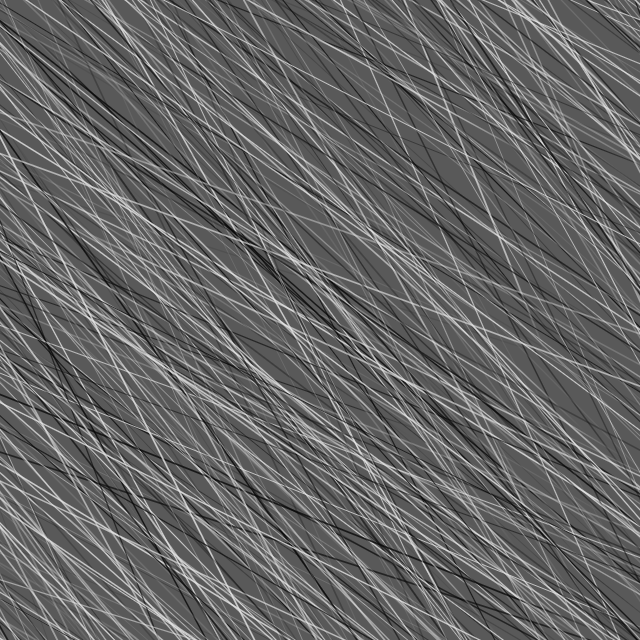
Give the GLSL for this texture, as a Shadertoy shader.

```glsl
// Draws dark grey metal covered with long, fine, slanting light and dark scratches.

const int LAYER_COUNT = 46;
const float LANE_WIDTH = 0.145;
const float LANE_MARGIN = 0.03;
const float BASE_GREY = 0.348;
const float LIGHT_GREY = 0.90;
const float DARK_GREY = 0.03;
const float LIGHT_SHARE = 0.68;
const float MEAN_ANGLE = 0.77;
const float ANGLE_SPREAD = 0.44;
const vec2 HALF_WIDTH_RANGE = vec2(0.0006, 0.0014);
const vec2 HALF_LENGTH_RANGE = vec2(0.6, 1.3);
const vec2 STRENGTH_RANGE = vec2(0.08, 0.82);

// Four random values for one cell
vec4 hash4(vec2 cell) {
    vec4 p = fract(cell.xyxy * vec4(0.1031, 0.1030, 0.0973, 0.1099));
    p += dot(p, p.wzxy + 33.33);
    return fract((p.xxyz + p.yzzw) * p.zywx);
}

// Scattered layer angles, crowded around the mean direction
float layerAngle(float layer) {
    float side = 2.0 * fract(layer * 0.618034 + 0.3) - 1.0;
    return MEAN_ANGLE + ANGLE_SPREAD * side * mix(0.5, 1.0, abs(side));
}

// Coverage of a stroke with smooth sides
float strokeCover(float across, float halfWidth, float pixel) {
    return clamp((halfWidth - abs(across)) / pixel + 0.5, 0.0, 1.0);
}

// Lays one family of nearly parallel scratches, one to a lane, over the grey
float addScratches(float grey, vec2 point, float layer, float pixel) {
    float angle = layerAngle(layer);
    vec2 along = vec2(cos(angle), -sin(angle));
    float reach = dot(point, along);
    float lanePos = dot(point, vec2(-along.y, along.x)) / LANE_WIDTH + hash4(vec2(layer, 7.0)).x;
    float lane = floor(lanePos);

    // A slight tilt from one side of the lane to the other
    vec4 place = hash4(vec2(lane + 61.0, layer + 3.0));
    vec2 sides = mix(vec2(LANE_MARGIN), vec2(1.0 - LANE_MARGIN), place.xy);
    float center = mix(sides.x, sides.y, clamp(reach / 1.5 + 0.5, 0.0, 1.0));
    float across = (lanePos - lane - center) * LANE_WIDTH;
    if (abs(across) > HALF_WIDTH_RANGE.y + pixel) return grey;

    // Width, length, tone and strength of this scratch
    vec4 look = hash4(vec2(lane + 137.0, layer + 89.0));
    float halfWidth = mix(HALF_WIDTH_RANGE.x, HALF_WIDTH_RANGE.y, look.x);
    float halfLength = mix(HALF_LENGTH_RANGE.x, HALF_LENGTH_RANGE.y, look.y);
    float strength = mix(STRENGTH_RANGE.x, STRENGTH_RANGE.y, look.z);
    float tone = look.w < LIGHT_SHARE ? LIGHT_GREY : DARK_GREY;

    // Fewer scratches far from the middle, and tapered ends
    float present = step(place.z, 1.0 - 0.5 * abs(lane + 0.5) * LANE_WIDTH);
    float ends = 1.0 - smoothstep(halfLength - 0.2, halfLength, abs(reach + place.w - 0.5));
    float cover = strokeCover(across, halfWidth, pixel) * ends * present;
    return mix(grey, tone, strength * cover);
}

void mainImage(out vec4 fragColor, in vec2 fragCoord) {
    float pixel = 1.0 / min(iResolution.x, iResolution.y);
    vec2 point = (fragCoord - 0.5 * iResolution.xy) * pixel;

    float grey = BASE_GREY;
    for (int i = 0; i < LAYER_COUNT; i++) {
        grey = addScratches(grey, point, float(i), pixel);
    }
    fragColor = vec4(vec3(grey), 1.0);
}
```
